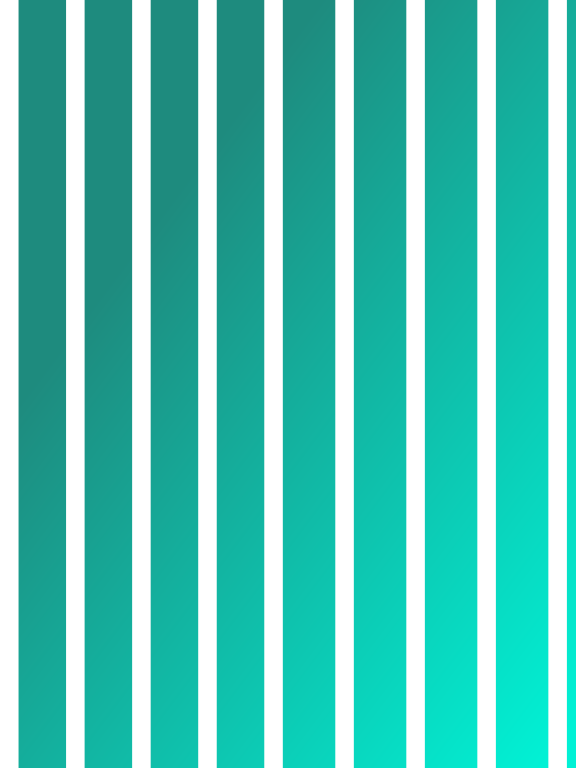
Write a Shadertoy shader that draws this background.

```glsl
#define GAP_WIDTH 0.0322
#define NARROW_PITCH 0.1147
#define WIDE_PITCH 0.1233
#define NARROW_COUNT 4.0
#define RAMP_START 0.28
#define RAMP_END 0.97
#define DEEP_TEAL vec3(0.118, 0.545, 0.495)
#define BRIGHT_AQUA vec3(0.005, 0.945, 0.835)
#define GAP_COLOR vec3(1.0)

// Signed distance to the nearest gap; each gap opens its repeat
float gapDistance(float x, float pitch) {
    float offset = mod(x - 0.5 * GAP_WIDTH + 0.5 * pitch, pitch) - 0.5 * pitch;
    return abs(offset) - 0.5 * GAP_WIDTH;
}

// Diagonal ramp from the upper left to the lower right corner
vec3 diagonalGradient(vec2 uv) {
    float t = 0.5 * (uv.x + 1.0 - uv.y);
    float ramp = clamp((t - RAMP_START) / (RAMP_END - RAMP_START), 0.0, 1.0);
    return mix(DEEP_TEAL, BRIGHT_AQUA, ramp);
}

void mainImage(out vec4 fragColor, in vec2 fragCoord) {
    vec2 uv = fragCoord / iResolution.xy;
    float pixel = 1.0 / iResolution.x;

    // A run of narrow stripes, then a run of wider ones
    float split = NARROW_COUNT * NARROW_PITCH;
    float distanceToGap = uv.x < split
        ? gapDistance(uv.x, NARROW_PITCH)
        : gapDistance(uv.x - split, WIDE_PITCH);

    // One-pixel edge coverage
    float gap = clamp(0.5 - distanceToGap / pixel, 0.0, 1.0);
    fragColor = vec4(mix(diagonalGradient(uv), GAP_COLOR, gap), 1.0);
}
```
